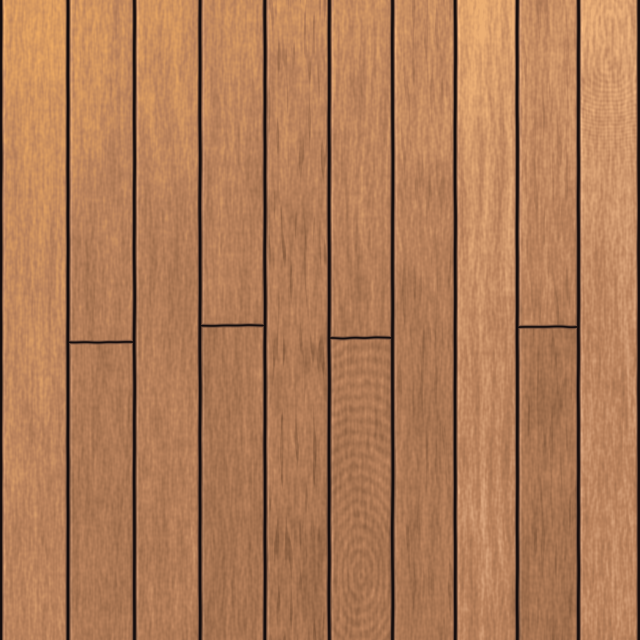
Give the GLSL for this texture, as a WebGL 1 fragment shader.

```glsl
precision highp float;

uniform vec2 u_resolution;

#define PLANKS 10.0
#define PITCH 0.1055
#define TAPER 0.00058
#define FIRST_GAP 0.0013
#define GAP_HALF 0.0020
#define JOINT_HALF 0.0013
#define JOINT_Y 0.478
#define JOINT_SHIFT 0.014
#define RIM 0.0017
#define GRAIN 0.42
#define WEAR 0.55

const vec3 DARK_WOOD = vec3(0.61, 0.42, 0.29);
const vec3 MID_WOOD = vec3(0.73, 0.51, 0.36);
const vec3 PINK_WOOD = vec3(0.87, 0.66, 0.50);
const vec3 AMBER_WOOD = vec3(0.87, 0.62, 0.38);
const vec3 RIM_BROWN = vec3(0.36, 0.25, 0.20);
const vec3 GAP_BLACK = vec3(0.08, 0.05, 0.05);

float hash(float n) {
  return fract(sin(n * 78.233 + 4.7) * 4375.85);
}

vec2 gradient(vec2 cell) {
  float a = 6.2832 * fract(sin(dot(cell, vec2(127.1, 311.7))) * 4375.85);
  return vec2(cos(a), sin(a));
}

float gradientNoise(vec2 p) {
  vec2 c = floor(p), f = p - c;
  vec2 u = f * f * f * (f * (f * 6.0 - 15.0) + 10.0);
  vec2 e = vec2(1.0, 0.0);
  float low = mix(dot(gradient(c), f), dot(gradient(c + e), f - e), u.x);
  float high = mix(dot(gradient(c + e.yx), f - e.yx),
                   dot(gradient(c + e.xx), f - e.xx), u.x);
  return 1.4 * mix(low, high, u.y);
}

float isPlank(float plank, float n) {
  return 1.0 - step(0.5, abs(plank - n));
}

void main() {
  vec2 uv = gl_FragCoord.xy / u_resolution;
  float px = 1.0 / min(u_resolution.x, u_resolution.y);

  // Planks narrow gently from left to right
  float x = uv.x - FIRST_GAP + 0.0006 * gradientNoise(vec2(uv.x * 9.0, uv.y * 14.0));
  float column = (PITCH - sqrt(PITCH * PITCH - 4.0 * TAPER * x)) / (2.0 * TAPER);
  float plank = clamp(floor(column), 0.0, PLANKS - 1.0);
  float across = fract(column);
  float width = PITCH - 2.0 * TAPER * column;
  float gapDist = min(across, 1.0 - across) * width;

  // Butt joints on alternate planks, skipping one after the sixth
  float jointed = mod(plank - step(6.5, plank), 2.0);
  float jointY = JOINT_Y + JOINT_SHIFT * sin(1.2 * plank - 2.4);
  float jointOffset = uv.y - jointY + 0.0012 * gradientNoise(uv * vec2(40.0, 3.0));
  float lower = jointed * step(jointOffset, 0.0);
  float board = plank + PLANKS * lower;
  vec2 p = uv + vec2(hash(board) * 7.0, hash(board + 31.0) * 5.0);

  // Grain: broad bands, fibres and short pores
  float warp = gradientNoise(p * vec2(9.0, 3.0));
  float bands = gradientNoise(p * vec2(42.0, 2.2) + warp * 0.7);
  float fibres = gradientNoise(p * vec2(125.0, 9.0) + warp);
  float pores = gradientNoise(p * vec2(235.0, 48.0));
  float speckle = gradientNoise(p * vec2(190.0, 150.0));
  float grain = 0.30 * bands + 0.45 * fibres + 0.55 * pores + 0.35 * speckle;

  // Ribbon stripes and curved figure on chosen boards
  float ribbon = isPlank(plank, 7.0) + isPlank(plank, 5.0) * (1.0 - lower);
  grain += ribbon * 0.6 * gradientNoise(p * vec2(75.0, 1.8) + warp);
  float crown = isPlank(plank, 9.0) * smoothstep(0.65, 0.95, uv.y);
  float arches = isPlank(plank, 5.0) * lower;
  vec2 fromHeart = vec2((across - 0.5) * width, 0.5 * (uv.y - mix(0.1, 0.96, crown)));
  float rings = sin(650.0 * length(fromHeart) + 5.0 * warp + 2.0 * bands);
  grain += (0.28 * arches + 0.22 * crown) * rings;

  // Tone: lit from the top, paler at the outer planks
  float pale = max(1.0 - step(0.5, mod(plank, 7.0)), step(8.5, plank));
  float tone = 0.27 + 0.17 * uv.y + 0.30 * smoothstep(0.45, 1.05, uv.y);
  tone += 0.24 * pale + 0.14 * (hash(board + 5.0) - 0.5) - 0.05 * lower;
  tone += 0.10 * warp + GRAIN * grain;

  // Weathered streaks and stains, heaviest on the fifth plank
  float worn = 0.25 + 0.75 * isPlank(plank, 4.0)
             + 0.35 * (isPlank(plank, 6.0) + isPlank(plank, 8.0));
  float cracks = smoothstep(0.22, 0.55, gradientNoise(p * vec2(140.0, 13.0) + 17.0));
  float stains = smoothstep(0.15, 0.6, gradientNoise(p * vec2(22.0, 8.0) + 41.0));
  stains *= 1.0 - 0.6 * uv.y;
  tone -= WEAR * worn * (0.75 * cracks + 0.5 * stains);

  // Amber upper left fading to pink at the right
  float pinkness = clamp(0.45 + 0.9 * (uv.x - 0.5) + 0.8 * (0.6 - uv.y), 0.0, 1.0);
  vec3 lightWood = mix(AMBER_WOOD, PINK_WOOD, pinkness);
  vec3 color = mix(DARK_WOOD, MID_WOOD, clamp(2.0 * tone, -1.3, 1.0));
  color = mix(color, lightWood, clamp(2.0 * tone - 1.0, 0.0, 1.4));

  // Lit left arris, brown rim and black gap
  float arris = smoothstep(0.0035, 0.0050, gapDist) - smoothstep(0.0050, 0.0085, gapDist);
  color += 0.07 * arris * step(across, 0.5);
  float jointDist = mix(1.0, abs(jointOffset), jointed);
  float edge = min(gapDist - GAP_HALF, jointDist - JOINT_HALF);
  color = mix(color, RIM_BROWN, 0.8 * (1.0 - smoothstep(0.0, RIM + px, edge)));
  color = mix(color, GAP_BLACK, 1.0 - smoothstep(-0.7 * px, 0.7 * px, edge));

  gl_FragColor = vec4(clamp(color, 0.0, 1.0), 1.0);
}
```
